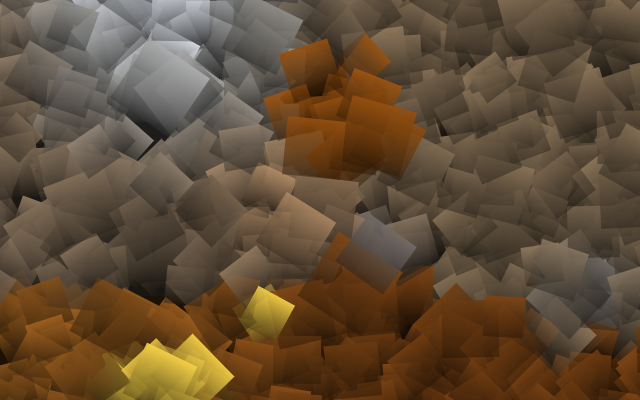
Write a Shadertoy shader that draws this background.

```glsl
vec3 hash3(vec2 p) {
    vec3 q = fract(p.xyx * vec3(0.1031, 0.1030, 0.0973));
    q += dot(q, q.yxz + 33.33);
    return fract((q.xxy + q.yzz) * q.zyx);
}

float falloff(vec2 p, vec2 center, vec2 radius) {
    vec2 q = (p - center) / radius;
    return exp(-dot(q, q));
}

bool inEllipse(vec2 p, vec2 center, vec2 radius) {
    return length((p - center) / radius) < 1.0;
}

// Regional tint, sampled once at the center of each card
vec3 regionColor(vec2 c) {
    vec3 tan1 = vec3(0.53, 0.45, 0.36);
    vec3 tan2 = vec3(0.50, 0.42, 0.32);
    vec3 color = mix(tan1, tan2, smoothstep(0.7, 1.1, c.x));
    color = mix(color, vec3(0.68, 0.53, 0.38), falloff(c, vec2(0.70, 0.46), vec2(0.14)));
    color *= 1.0 - 0.22 * falloff(c, vec2(0.40, 0.40), vec2(0.22, 0.12));
    color = mix(color, vec3(0.43, 0.40, 0.39), falloff(c, vec2(0.95, 0.37), vec2(0.07)));
    color = mix(color, vec3(0.47, 0.45, 0.43), falloff(c, vec2(1.49, 0.27), vec2(0.10)));

    // Silver light in the upper left
    float d = length((c - vec2(0.40, 1.0)) * vec2(1.0, 0.85));
    color = mix(color, vec3(0.59, 0.59, 0.58), 1.0 - smoothstep(0.20, 0.48, d));
    color = mix(color, vec3(0.87, 0.89, 0.92), 1.0 - smoothstep(0.04, 0.25, d));

    // Copper floor and upper island
    float floorLine = 0.26 - 0.11 * smoothstep(1.1, 1.45, c.x)
        + 0.06 * exp(-pow((c.x - 0.88) / 0.2, 2.0));
    vec3 copper = mix(vec3(0.56, 0.34, 0.11), vec3(0.48, 0.26, 0.075), smoothstep(0.2, 1.0, c.x));
    if (c.y < floorLine) color = copper;
    if (inEllipse(c, vec2(0.86, 0.71), vec2(0.14, 0.16))) color = vec3(0.56, 0.30, 0.06);

    // Gold accents
    if (inEllipse(c, vec2(0.41, 0.03), vec2(0.13, 0.10)) ||
        inEllipse(c, vec2(0.667, 0.215), vec2(0.035))) color = vec3(0.93, 0.79, 0.27);
    return color;
}

// Blends one rotated square, bright at its top and fading to its foot
void drawCard(inout vec3 color, vec2 p, vec2 center, float halfSize, float angle, float light) {
    float s = sin(angle), c = cos(angle);
    vec2 q = mat2(c, -s, s, c) * (p - center);
    float edge = max(abs(q.x), abs(q.y)) - halfSize;
    float cover = clamp(0.5 - edge * iResolution.y, 0.0, 1.0);
    if (cover <= 0.0) return;
    float t = clamp(0.5 + 0.5 * q.y / halfSize, 0.0, 1.0);
    vec3 tint = regionColor(center) * light * mix(0.28, 1.04, pow(t, 0.7));
    color = mix(color, tint, cover * mix(0.45, 0.93, t));
}

void mainImage(out vec4 fragColor, in vec2 fragCoord) {
    vec2 p = fragCoord / iResolution.y;
    vec3 color = regionColor(p) * 0.2;

    // Scattered layers, each a jittered grid
    const float pitch = 0.15;
    for (int layer = 0; layer < 6; layer++) {
        float id = float(layer);
        vec2 shift = vec2(0.37, 0.61) * id * pitch;
        vec2 cell = floor((p + shift) / pitch);
        for (int j = -1; j <= 1; j++)
        for (int i = -1; i <= 1; i++) {
            vec2 k = cell + vec2(i, j);
            vec3 place = hash3(k + 17.0 * id + 5.0);
            vec3 look = hash3(k + 31.0 * id + 71.0);
            vec2 center = (k + place.xy) * pitch - shift;
            drawCard(color, p, center, mix(0.045, 0.08, look.x),
                     (place.z - 0.5) * 1.7, mix(0.82, 1.08, look.y));
        }
    }

    // Leading cards: center, half size, angle
    vec4 leads[12] = vec4[12](
        vec4(0.400, 0.780, 0.090, -0.60), vec4(0.452, 0.969, 0.072, -0.02),
        vec4(0.777, 0.823, 0.064, 0.32), vec4(0.940, 0.660, 0.083, -0.27),
        vec4(0.785, 0.630, 0.073, -0.10), vec4(0.740, 0.420, 0.073, -0.56),
        vec4(0.875, 0.290, 0.095, -0.57), vec4(0.940, 0.365, 0.073, -0.62),
        vec4(0.667, 0.215, 0.052, -0.50), vec4(0.480, 0.060, 0.075, -0.80),
        vec4(0.400, 0.050, 0.070, -0.45), vec4(1.340, 0.945, 0.080, 0.25));
    for (int i = 0; i < 12; i++)
        drawCard(color, p, leads[i].xy, leads[i].z, leads[i].w, 1.0);

    fragColor = vec4(color, 1.0);
}
```
